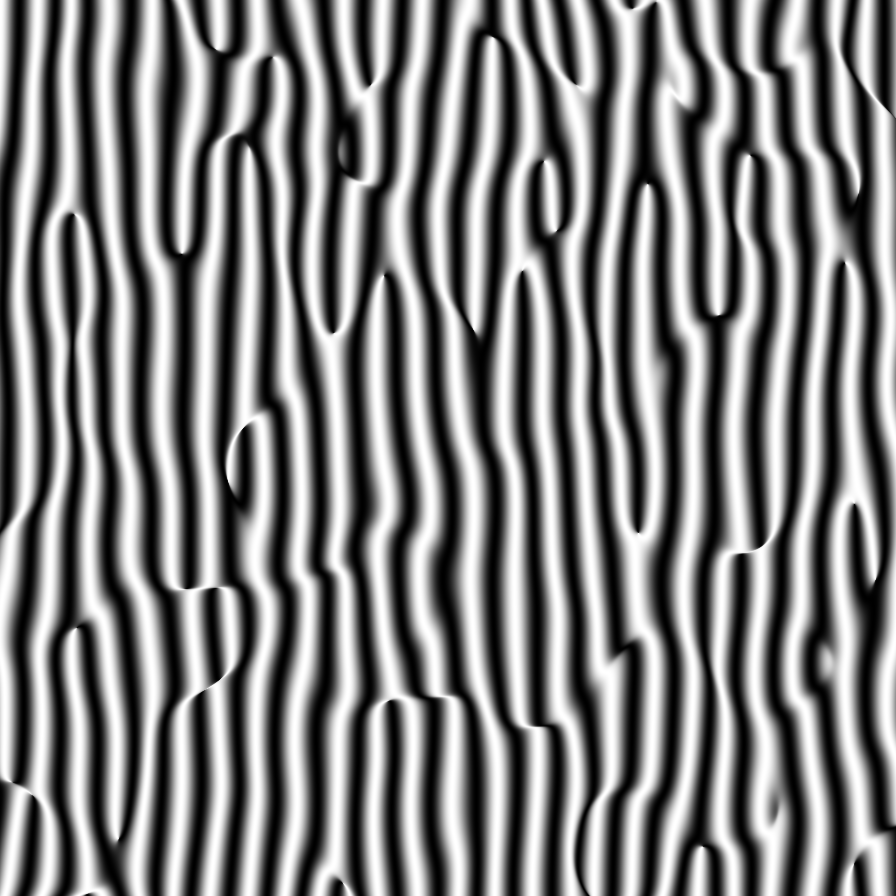
Write a WebGL 1 fragment shader that draws this pattern.

```glsl
precision highp float;
// Phasor noise: wavy upright black and white stripes that fork and end at random.
// Scattered Gaussian wave packets are summed as complex numbers; only the phase
// of the sum is kept and shown as a sine profile of constant contrast.

uniform vec2 u_resolution;

const float TAU = 6.2831853;

// Three random values in 0..1 from a cell and an index, without sine.
vec3 hash3(vec3 p) {
  p = fract(p * vec3(0.1031, 0.1030, 0.0973));
  p += dot(p, p.yxz + 33.33);
  return fract((p.xxy + p.yxx) * p.zyx);
}

// One wave packet, seen at offset d from its centre, as (real, imaginary).
vec2 wavePacket(vec2 d, float angle) {
  float envelope = exp(-0.5 * TAU * 88.0 * dot(d, d));
  float phase = TAU * 23.0 * dot(d, vec2(cos(angle), sin(angle)));
  return envelope * vec2(cos(phase), sin(phase));
}

// Sum of the packets in the 3 by 3 cells around a point.
vec2 phasorField(vec2 p) {
  const float cellSize = 1.0 / 6.0;
  vec2 home = floor(p / cellSize);
  vec2 sum = vec2(0.0);
  for (int j = -1; j <= 1; j++) {
    for (int i = -1; i <= 1; i++) {
      vec2 cell = home + vec2(float(i), float(j));
      for (int k = 0; k < 16; k++) {
        vec3 rnd = hash3(vec3(cell + 37.0, float(k) * 7.0 + 11.0));
        vec2 centre = (cell + rnd.xy) * cellSize;
        sum += wavePacket(p - centre, (rnd.z - 0.5) * 0.06);
      }
    }
  }
  return sum;
}

void main() {
  vec2 field = phasorField(gl_FragCoord.xy / u_resolution.y);

  // Sine of the phase, softened over about a pixel where the field vanishes.
  float softness = 14.0 / u_resolution.y;
  float stripe = field.y / sqrt(dot(field, field) + softness * softness);

  gl_FragColor = vec4(vec3(0.5 + 0.5 * stripe), 1.0);
}
```
